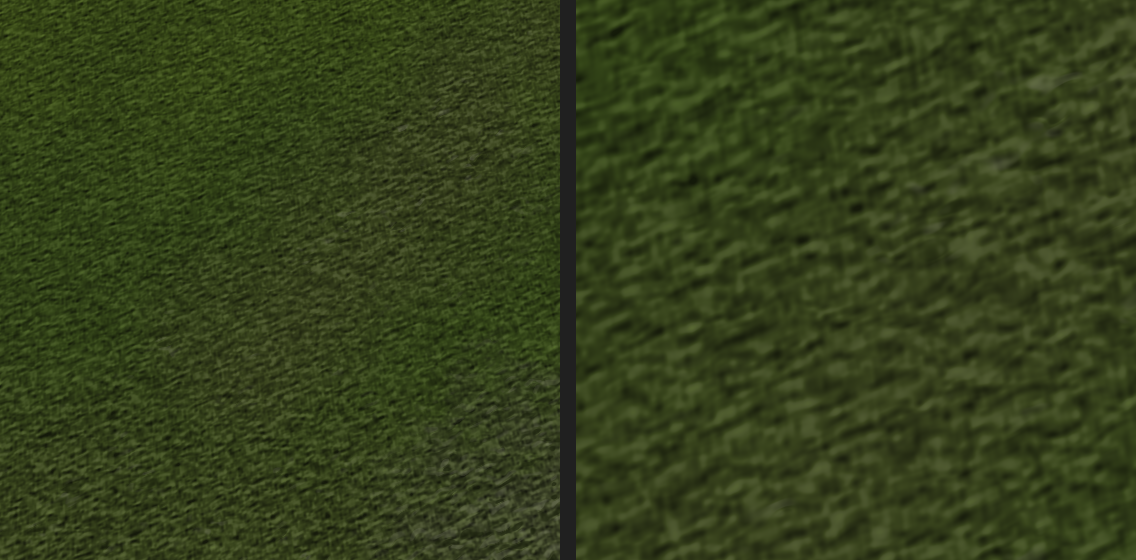
Left: the whole. Right: its middle third, enlarged.
This texture is drawn by a three.js fragment shader. Its source:

```glsl
// Worn grass field seen at a slant: fine tilted noise blades shrink towards the
// top, a diagonal trodden band turns olive, and bare soil at the lower right
// breaks into embossed grey flecks with dark shadows.
varying vec2 vUv;

const vec3 LUSH = vec3(0.186, 0.250, 0.086);
const vec3 SUNLIT = vec3(0.210, 0.272, 0.084);
const vec3 WORN = vec3(0.216, 0.248, 0.112);
const vec3 SOIL = vec3(0.232, 0.252, 0.160);
const vec3 STRAW = vec3(0.335, 0.355, 0.260);
const vec3 SHADOW = vec3(0.095, 0.120, 0.042);

float hash(vec2 p) {
  vec3 h = fract(vec3(p.xyx) * 0.1031);
  h += dot(h, h.yzx + 33.33);
  return fract((h.x + h.y) * h.z);
}

// Smooth value noise centred on zero, from -0.5 to 0.5
float noise(vec2 p) {
  vec2 cell = floor(p);
  vec2 f = fract(p);
  f = f * f * (3.0 - 2.0 * f);
  float low = mix(hash(cell), hash(cell + vec2(1.0, 0.0)), f.x);
  float high = mix(hash(cell + vec2(0.0, 1.0)), hash(cell + vec2(1.0)), f.x);
  return mix(low, high, f.y) - 0.5;
}

float fbm(vec2 p) {
  float sum = 0.0;
  float weight = 0.6;
  for (int i = 0; i < 4; i++) {
    sum += weight * noise(p);
    p = p * 2.03 + vec2(17.3, 9.1);
    weight *= 0.5;
  }
  return sum;
}

vec2 rotate(vec2 p, float angle) {
  float c = cos(angle);
  float s = sin(angle);
  return vec2(c * p.x + s * p.y, c * p.y - s * p.x);
}

float segmentDistance(vec2 p, vec2 a, vec2 b) {
  vec2 ab = b - a;
  return length(p - a - ab * clamp(dot(p - a, ab) / dot(ab, ab), 0.0, 1.0));
}

// Ground coordinates: denser towards the far edge
vec2 perspective(vec2 uv) {
  return vec2((uv.x - 0.5) * (1.0 + 0.3 * uv.y), uv.y + 0.2 * uv.y * uv.y) + 2.0;
}

// Light minus shade of a noise bump lit from above
float relief(vec2 p, vec2 toLight) {
  return noise(p) - noise(p + toLight);
}

// Layered blades leaning up to the right, with a few upright ones
float bladeGrain(vec2 ground) {
  vec2 bend = 0.005 * vec2(noise(ground * 45.0), noise(ground * 45.0 + 50.0));
  vec2 leaning = rotate(ground + bend, 0.42);
  float grain = 0.50 * relief(leaning * vec2(72.0, 150.0), vec2(0.2, 0.8));
  grain += 0.40 * noise(leaning * vec2(130.0, 235.0) + 31.0);
  grain += 0.32 * noise(rotate(ground, 0.1) * vec2(230.0, 105.0) + 73.0);
  return grain + 0.20 * noise(leaning * vec2(48.0, 92.0) + 11.0);
}

// Ragged embossed clumps: positive on lit edges, negative beneath
float clumpRelief(vec2 ground) {
  vec2 p = rotate(ground, 0.5) * vec2(56.0, 92.0);
  p += 0.9 * vec2(noise(p * 0.9 + 5.0), noise(p * 0.9 + 25.0));
  return relief(p, vec2(0.25, 0.75));
}

void main() {
  vec2 ground = perspective(vUv);
  float patches = fbm(ground * 5.0);
  float tufts = fbm(ground * 17.0 + 40.0);

  // Where the turf is trodden, and where it is bare
  float path = segmentDistance(vUv, vec2(0.86, 0.80), vec2(0.46, 0.34));
  float worn = 1.0 - smoothstep(0.0, 0.28, path + 0.16 * patches);
  float nearEdge = 1.0 - smoothstep(0.0, 0.5, vUv.y + 0.2 * patches);
  float farCorner = 1.0 - smoothstep(0.02, 0.2, distance(vUv, vec2(0.96, 0.92)));
  worn = max(worn, max(0.8 * nearEdge, 0.8 * farCorner));
  float corner = 1.0 - smoothstep(0.05, 0.4, distance(vUv, vec2(1.0, 0.04)) + 0.3 * tufts);
  float bare = max(corner, worn * smoothstep(0.06, 0.36, tufts + 0.08 * nearEdge));

  // Broad ground colour
  float sun = smoothstep(0.55, 1.05, vUv.y + 0.3 * patches - 0.15 * vUv.x);
  vec3 color = mix(LUSH, SUNLIT, sun);
  color = mix(color, WORN, 0.85 * worn);
  color = mix(color, SOIL, 0.75 * corner);
  color *= 1.0 + 0.08 * patches + 0.08 * tufts;

  // Blade light and shade, with paler greyish tips
  float grain = bladeGrain(ground);
  color *= max(0.4, 1.0 + grain * mix(1.0, 1.25, nearEdge));
  float tips = smoothstep(0.04, 0.36, grain);
  color = mix(color, STRAW, tips * (0.16 + 0.20 * worn));

  // Clumps of dry straw and soil
  float clump = clumpRelief(ground);
  float fleck = 0.05 + 0.95 * bare;
  color = mix(color, SHADOW, 0.7 * fleck * smoothstep(0.10, 0.40, -clump));
  color = mix(color, STRAW * (1.0 + 0.5 * grain), 0.75 * fleck * smoothstep(0.10, 0.38, clump));

  gl_FragColor = vec4(color, 1.0);
}
```
